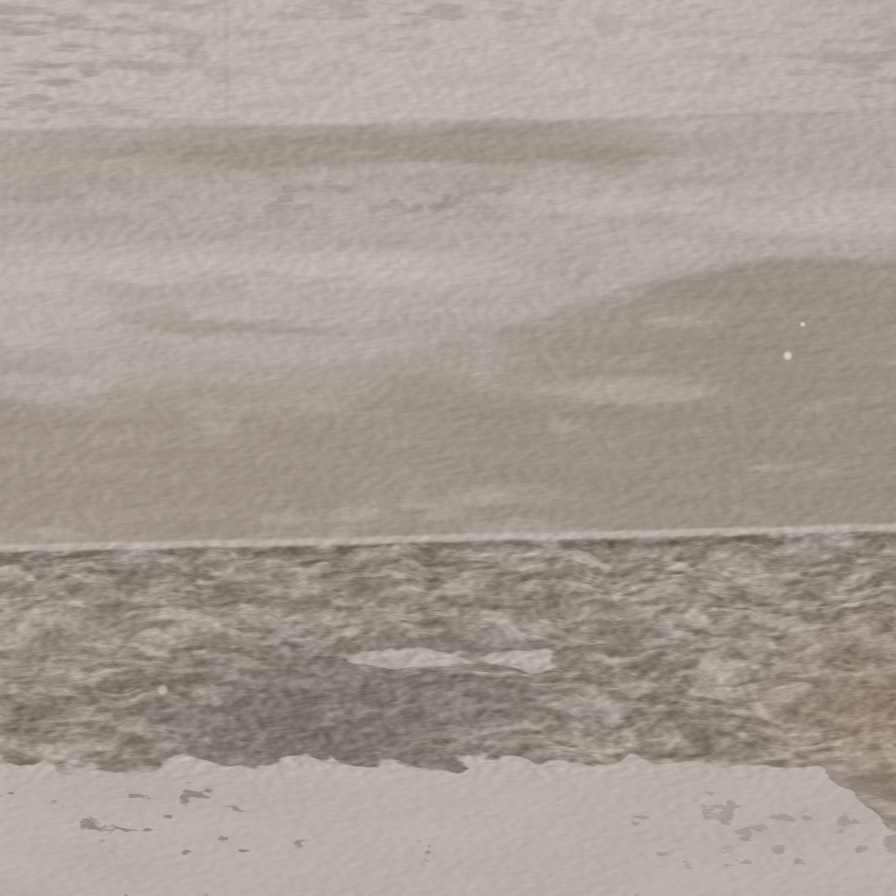
A WebGL 1 fragment shader for this texture:

```glsl
precision highp float;
// Weathered wood planks: pale top board, streaked middle board, worn board with chipped paint.
uniform vec2 u_resolution;

const vec3 PALE = vec3(0.755, 0.730, 0.705);
const vec3 WARM = vec3(0.688, 0.655, 0.625);
const vec3 TAUPE = vec3(0.608, 0.577, 0.537);
const vec3 UMBER = vec3(0.505, 0.472, 0.428);
const vec3 SLATE = vec3(0.465, 0.438, 0.415);
const vec3 RUST = vec3(0.590, 0.515, 0.445);
const vec3 PAINT = vec3(0.715, 0.687, 0.662);
const float TOP_EDGE = 0.853;
const float SEAM_EDGE = 0.387;
const float BOARD_TILT = 0.024;
const float PAINT_EDGE = 0.147;
const float RELIEF = 0.105;

float hash(vec2 p) {
  vec3 q = fract(vec3(p.xyx) * 0.1031);
  q += dot(q, q.yzx + 33.33);
  return fract((q.x + q.y) * q.z);
}

float noise(vec2 p) {
  vec2 i = floor(p), f = fract(p);
  f = f * f * (3.0 - 2.0 * f);
  return mix(mix(hash(i), hash(i + vec2(1.0, 0.0)), f.x),
             mix(hash(i + vec2(0.0, 1.0)), hash(i + 1.0), f.x), f.y);
}

// Centered on zero
float fbm(vec2 p) {
  float sum = -0.48, amp = 0.5;
  for (int i = 0; i < 5; i++) {
    sum += amp * noise(p);
    p = mat2(1.6, 0.25, -0.25, 1.9) * p + 17.3;
    amp *= 0.52;
  }
  return sum;
}

// Soft elliptical stain
float stain(vec2 p, vec2 center, vec2 size) {
  vec2 q = (p - center) / size;
  return exp(-dot(q, q));
}

// Stain whose border is torn by a noise value
float torn(vec2 p, vec2 center, vec2 size, float tear) {
  return smoothstep(0.15, 0.75, stain(p, center, size) + tear);
}

float speck(vec2 p, vec2 center, float radius) {
  return 1.0 - smoothstep(radius * 0.4, radius * 1.3, length(p - center));
}

// Fine bumps, lit diagonally
float bumps(vec2 p) {
  vec2 q = vec2(p.x * 95.0 + p.y * 70.0, p.y * 190.0 - p.x * 40.0);
  return fbm(q) - fbm(q + vec2(0.5, -0.6));
}

vec3 topBoard(vec2 p) {
  float streaks = fbm(p * vec2(28.0, 110.0) + 4.0);
  float wear = 0.15 + 0.6 * stain(p, vec2(0.03, 0.93), vec2(0.2, 0.09))
             + 0.4 * stain(p, vec2(0.48, 0.99), vec2(0.2, 0.03))
             + 0.4 * stain(p, vec2(0.96, 0.92), vec2(0.15, 0.06));
  vec3 col = mix(PALE, WARM, 0.2 + 0.35 * smoothstep(0.75, 1.0, p.x));
  col = mix(col, TAUPE, wear * smoothstep(-0.06, 0.24, streaks));
  float joint = 1.0 - smoothstep(0.001, 0.004, abs(p.x - 0.253));
  return col - 0.02 * joint;
}

vec3 middleBoard(vec2 p) {
  float tear = fbm(p * vec2(13.0, 42.0) + 8.0);
  vec2 q = p + vec2(0.12 * fbm(p * vec2(6.0, 18.0)), 0.05 * tear);
  vec3 col = mix(WARM, TAUPE + vec3(0.012, 0.005, 0.008), smoothstep(0.61, 0.53, q.y));
  col = mix(col, TAUPE, 0.85 * torn(q, vec2(0.46, 0.836), vec2(0.34, 0.026), 0.6 * tear));
  col = mix(col, TAUPE, 0.35 * stain(q, vec2(0.05, 0.82), vec2(0.25, 0.04)));
  // Sloping shadowed area on the right
  float slope = 0.59 + 0.125 * smoothstep(0.30, 0.95, p.x) + 0.025 * tear;
  float shade = smoothstep(0.007, -0.007, p.y - slope) * smoothstep(0.2, 0.85, p.x);
  col = mix(col, TAUPE - 0.01, shade * 0.95);
  // Pale washes
  float rip = 1.1 * tear;
  col = mix(col, PALE, 0.65 * torn(q, vec2(0.25, 0.700), vec2(0.34, 0.026), rip));
  col = mix(col, PALE, 0.6 * torn(q, vec2(0.85, 0.765), vec2(0.30, 0.026), rip));
  col = mix(col, PALE, 0.4 * torn(q, vec2(0.01, 0.66), vec2(0.14, 0.06), rip));
  col = mix(col, PALE, 0.3 * torn(q, vec2(0.38, 0.655), vec2(0.22, 0.02), rip));
  col = mix(col, WARM, 0.7 * torn(q, vec2(0.70, 0.565), vec2(0.11, 0.018), rip));
  col = mix(col, TAUPE, 0.55 * torn(q, vec2(0.22, 0.635), vec2(0.15, 0.012), rip));
  float flakes = smoothstep(0.04, 0.2, fbm(p * vec2(50.0, 95.0) + 2.0));
  col -= 0.06 * flakes * stain(p, vec2(0.43, 0.778), vec2(0.38, 0.022));
  col += 0.055 * fbm(p * vec2(9.0, 95.0) + 3.0);
  float spots = speck(p, vec2(0.879, 0.603), 0.005) + speck(p, vec2(0.896, 0.638), 0.003);
  return mix(col, vec3(0.82, 0.80, 0.76), spots);
}

vec3 wornWood(vec2 p) {
  vec2 warp = vec2(fbm(p * vec2(10.0, 22.0)), fbm(p * vec2(16.0, 26.0) + 5.0));
  vec2 q = p + warp * vec2(0.10, 0.035);
  float grain = fbm(q * vec2(38.0, 130.0) + 9.0);
  float patches = fbm(p * vec2(12.0, 40.0) + 31.0);
  vec3 col = mix(UMBER, WARM, smoothstep(-0.32, 0.5, grain + 0.35 * patches));
  col = mix(col, WARM, 0.45 * stain(q, vec2(0.05, 0.30), vec2(0.18, 0.025)));
  col = mix(col, SLATE, 0.7 * torn(q, vec2(0.39, 0.205), vec2(0.23, 0.065), 0.7 * patches));
  col = mix(col, SLATE, 0.5 * torn(q, vec2(0.46, 0.278), vec2(0.20, 0.014), patches));
  col = mix(col, RUST, 0.5 * stain(q, vec2(1.0, 0.20), vec2(0.12, 0.09)));
  float chips = stain(p, vec2(0.445, 0.264), vec2(0.065, 0.011))
              + stain(p, vec2(0.585, 0.262), vec2(0.045, 0.012));
  col = mix(col, PAINT, 0.85 * smoothstep(0.4, 0.6, chips + 1.3 * fbm(p * vec2(32.0, 80.0))));
  col += 0.11 * grain;
  return mix(col, PALE, 0.8 * speck(p, vec2(0.182, 0.230), 0.006));
}

vec3 bottomBoard(vec2 p, float soft) {
  float edge = PAINT_EDGE - 0.065 * smoothstep(0.90, 1.0, p.x) + 0.045 * fbm(p * vec2(24.0, 36.0));
  float depth = edge - p.y;
  vec3 paint = PAINT + 0.045 * fbm(p * vec2(8.0, 28.0));
  // Chips exposing the wood
  float zone = 0.9 * stain(p, vec2(0.14, 0.085), vec2(0.17, 0.05))
             + 0.8 * stain(p, vec2(0.87, 0.09), vec2(0.15, 0.05))
             + 0.7 * stain(p, vec2(0.80, 0.03), vec2(0.14, 0.016))
             + 1.2 * stain(p, vec2(1.0, 0.055), vec2(0.06, 0.022));
  float chip = smoothstep(0.0, 0.08, fbm(p * vec2(48.0, 80.0) + 6.0) - 0.31 + 0.19 * zone);
  paint = mix(paint, mix(SLATE + 0.04, TAUPE, smoothstep(0.2, 0.8, p.x)), 0.7 * chip);
  vec3 wood = wornWood(p);
  float rim = smoothstep(-0.014, 0.0, depth) * smoothstep(0.1, 0.3, p.x) * smoothstep(0.72, 0.5, p.x);
  wood = mix(wood, SLATE, 0.55 * rim);
  return mix(wood, paint, smoothstep(-1.5 * soft, 1.5 * soft, depth));
}

void main() {
  vec2 p = gl_FragCoord.xy / u_resolution;
  float soft = max(0.0015, 1.0 / u_resolution.y);
  float wobble = 0.004 * (noise(vec2(p.x * 18.0, 2.0)) - 0.5);
  float top = p.y - TOP_EDGE - BOARD_TILT * p.x - wobble;
  float seam = p.y - SEAM_EDGE - BOARD_TILT * p.x - 0.5 * wobble;
  vec3 col = mix(bottomBoard(p, soft), middleBoard(p), smoothstep(-soft, soft, seam));
  col = mix(col, topBoard(p), smoothstep(-0.004, 0.004, top));

  // Board joints
  col -= 0.012 * (1.0 - smoothstep(0.0, 0.006, abs(top + 0.003)));
  col -= 0.06 * (1.0 - smoothstep(0.0, 0.008, abs(seam + 0.010)));
  float line = 1.0 - smoothstep(0.0015, 0.0065, abs(seam));
  col = mix(col, PALE - 0.02, 0.85 * line);

  // Surface relief, strongest on the worn wood
  float rough = mix(1.5, 0.75, smoothstep(-0.01, 0.01, seam));
  rough = mix(0.5, rough, smoothstep(0.12, 0.16, p.y));
  col += RELIEF * rough * bumps(p);
  gl_FragColor = vec4(clamp(col, 0.0, 1.0), 1.0);
}
```
